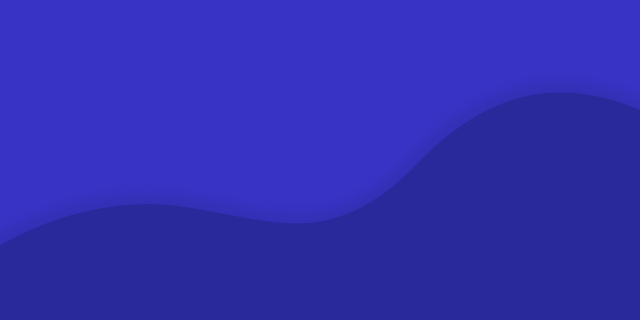
Reproduce this background procedurally as a Shadertoy shader.

```glsl
// A dark indigo wave rising to the right over a flat violet-blue field.
// The crest is a chain of cubic Hermite spans; a soft shadow hugs it,
// shaded by the approximate distance to the curve.

const vec3 SKY_COLOR    = vec3(0.220, 0.200, 0.772);
const vec3 WAVE_COLOR   = vec3(0.161, 0.161, 0.608);
const vec3 SHADOW_COLOR = vec3(0.160, 0.150, 0.560);
const float SHADOW_STRENGTH = 0.28;
const float SHADOW_WIDTH    = 0.042;
const float CANVAS_ASPECT   = 2.0;

// Crest knots: x, height, slope (canvas height is 1, width is 2)
const int KNOT_COUNT = 6;
const vec3 KNOTS[KNOT_COUNT] = vec3[KNOT_COUNT](
    vec3(0.0000, 0.2344,  0.55),
    vec3(0.4635, 0.3620,  0.00),
    vec3(0.9323, 0.3021,  0.00),
    vec3(1.3021, 0.4870,  1.04),
    vec3(1.7500, 0.7109,  0.00),
    vec3(2.0000, 0.6563, -0.42)
);

// Height and slope of the cubic span between knots a and b
vec2 hermite(vec3 a, vec3 b, float x) {
    float span = b.x - a.x;
    float t = (x - a.x) / span;
    float rise = b.y - a.y;
    float c1 = a.z * span;
    float c2 = 3.0 * rise - (2.0 * a.z + b.z) * span;
    float c3 = (a.z + b.z) * span - 2.0 * rise;
    float height = a.y + t * (c1 + t * (c2 + t * c3));
    float slope = (c1 + t * (2.0 * c2 + 3.0 * t * c3)) / span;
    return vec2(height, slope);
}

// Selects the span that holds x
vec2 waveCrest(float x) {
    vec2 crest = vec2(KNOTS[0].y, KNOTS[0].z);
    for (int i = 0; i < KNOT_COUNT - 1; i++) {
        if (x >= KNOTS[i].x) crest = hermite(KNOTS[i], KNOTS[i + 1], x);
    }
    return crest;
}

void mainImage(out vec4 fragColor, in vec2 fragCoord) {
    vec2 p = fragCoord / iResolution.xy * vec2(CANVAS_ASPECT, 1.0);
    float pixel = 1.0 / iResolution.y;

    // Signed distance to the crest, positive above it
    vec2 crest = waveCrest(p.x);
    float dist = (p.y - crest.x) / sqrt(1.0 + crest.y * crest.y);

    // Shadow fading away from the wave
    float falloff = max(dist, 0.0) / SHADOW_WIDTH;
    float shadow = SHADOW_STRENGTH * exp(-falloff * falloff);
    vec3 color = mix(SKY_COLOR, SHADOW_COLOR, shadow);

    // Wave body with a smoothed edge
    float wave = 1.0 - smoothstep(-0.7 * pixel, 0.7 * pixel, dist);
    color = mix(color, WAVE_COLOR, wave);

    fragColor = vec4(color, 1.0);
}
```
